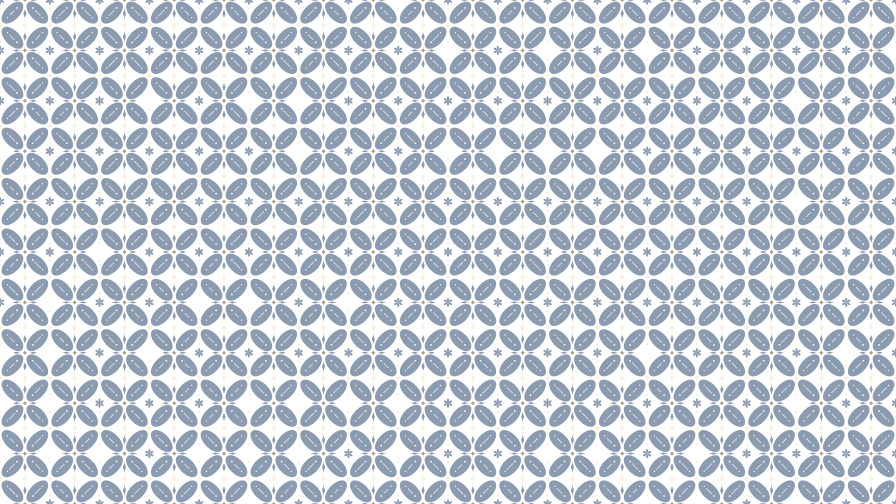
Reproduce this pattern procedurally as a WebGL 1 fragment shader.

```glsl
precision highp float;
// Blue-grey four-petal flowers on white, with diamonds, dashes, small stars and cream specks.

uniform vec2 u_resolution;

const vec2 REPEATS = vec2(18.0, 10.0);
const vec3 WHITE = vec3(1.0);
const vec3 SLATE = vec3(0.55, 0.61, 0.69);
const vec3 CREAM = vec3(0.98, 0.94, 0.86);
const vec3 OCHRE = vec3(0.72, 0.61, 0.48);

float hash(vec2 cell) {
  vec3 h = fract(cell.xyx * vec3(0.1031, 0.1030, 0.0973));
  h += dot(h, h.yzx + 33.33);
  return fract((h.x + h.y) * h.z);
}

vec2 rotate(vec2 p, float angle) {
  float c = cos(angle);
  float s = sin(angle);
  return vec2(c * p.x + s * p.y, c * p.y - s * p.x);
}

float ellipseDistance(vec2 p, vec2 radii) {
  float k = length(p / radii);
  return k * (k - 1.0) / max(length(p / (radii * radii)), 0.001);
}

float diamondDistance(vec2 p, vec2 radii) {
  vec2 q = abs(p);
  return (q.x * radii.y + q.y * radii.x - radii.x * radii.y) / length(radii);
}

float dashDistance(vec2 p, float halfLength, float radius) {
  return length(vec2(max(abs(p.x) - halfLength, 0.0), p.y)) - radius;
}

// Six narrow lobes around a small centre.
float starDistance(vec2 p, float radius) {
  float d = length(p) - 0.25 * radius;
  for (int i = 0; i < 3; i++) {
    vec2 lobe = rotate(p, 1.5708 + float(i) * 1.0472);
    lobe.x = abs(lobe.x) - 0.58 * radius;
    d = min(d, ellipseDistance(lobe, radius * vec2(0.44, 0.24)));
  }
  return d;
}

float coverage(float d, float pixel) {
  return clamp(0.5 - d / pixel, 0.0, 1.0);
}

// Pale line and dots along the petal axis; x points away from the flower.
float veinDistance(vec2 p, float variation) {
  float line = dashDistance(p - vec2(0.01, 0.0), 0.045 + 0.04 * variation, 0.007);
  float innerDot = length(p + vec2(0.13, 0.0)) - 0.018;
  float outerDot = length(p - vec2(0.145, 0.0)) - 0.013;
  return min(line, min(innerDot, outerDot));
}

float speckDistance(vec2 q) {
  float d = diamondDistance(q - vec2(0.0, 0.5), vec2(0.045, 0.06));
  d = min(d, diamondDistance(q - vec2(0.5), vec2(0.05)));
  d = min(d, length(q - vec2(0.0, 0.40)) - 0.015);
  return min(d, length(q - vec2(0.5, 0.17)) - 0.022);
}

void main() {
  vec2 grid = gl_FragCoord.xy / u_resolution * REPEATS;
  float pixel = REPEATS.y / u_resolution.y;

  // Flower cells, folded into one quadrant.
  vec2 flowerGrid = grid + vec2(0.0, 0.5);
  vec2 p = fract(flowerGrid) - 0.5;
  vec2 q = abs(p);
  vec2 petal = rotate(q - 0.25, 0.7854);
  float variation = hash(floor(flowerGrid) * 2.0 + step(0.0, p));

  vec3 color = mix(WHITE, CREAM, coverage(speckDistance(q), pixel));

  // Petals and veins.
  color = mix(color, SLATE, coverage(ellipseDistance(petal, vec2(0.272, 0.145)), pixel));
  color = mix(color, WHITE, 0.85 * coverage(veinDistance(petal, variation), pixel));

  // Diamonds above and below, dashes at the sides, and the flower centre.
  float accents = diamondDistance(q - vec2(0.0, 0.27), vec2(0.032, 0.085));
  accents = min(accents, diamondDistance(q - vec2(0.17, 0.0), vec2(0.07, 0.022)));
  color = mix(color, SLATE, coverage(accents, pixel));
  color = mix(color, OCHRE, coverage(diamondDistance(p, vec2(0.04)), pixel));

  // Stars between the flowers, left out of some gaps.
  vec2 starGrid = grid + 0.5;
  float present = step(0.22, hash(floor(starGrid) + 7.0));
  float star = starDistance(fract(starGrid) - 0.5, 0.09);
  color = mix(color, SLATE, present * coverage(star, pixel));

  gl_FragColor = vec4(color, 1.0);
}
```
